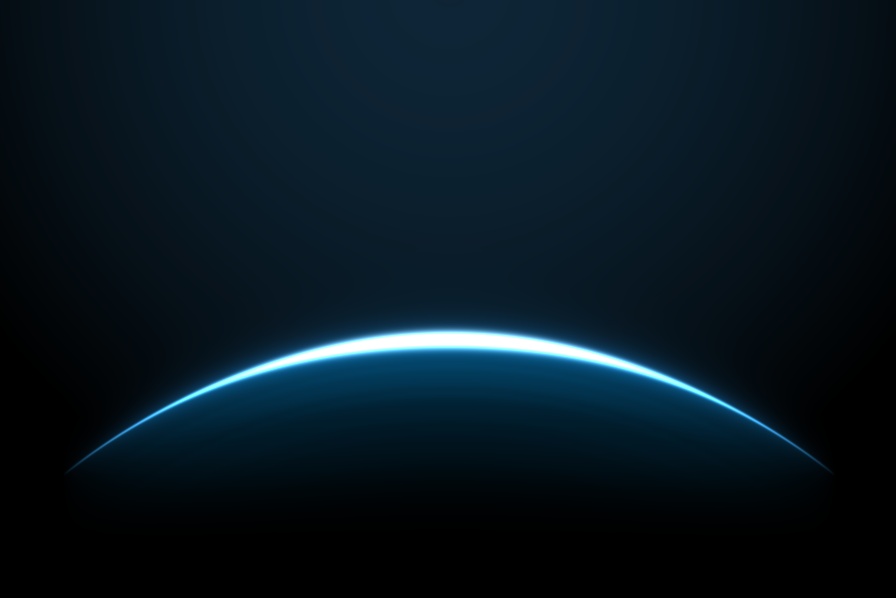
Write a Shadertoy shader that draws this background.

```glsl
const vec3 SKY_BLUE = vec3(0.050, 0.145, 0.212);
const vec3 BODY_BLUE = vec3(0.010, 0.300, 0.460);
const vec3 GLOW_BLUE = vec3(0.080, 0.400, 0.650);
const vec3 HALO_BLUE = vec3(0.020, 0.120, 0.190);
const vec3 RIM_CYAN = vec3(0.30, 0.90, 1.30);
const vec3 RIM_WHITE = vec3(1.60, 1.90, 2.00);

float hash(float n) {
    n = fract(n * 0.1031);
    n *= n + 33.33;
    return fract(n * (n + n));
}

float valueNoise(float x) {
    float cell = floor(x);
    float t = fract(x);
    return mix(hash(cell), hash(cell + 1.0), t * t * (3.0 - 2.0 * t));
}

float circleDistance(vec2 p, vec2 centre, float radius) {
    return length(p - centre) - radius;
}

// Light falling from the top, with faint warm rings
vec3 skyLight(vec2 p, vec2 source) {
    float r = length(p - source);
    float falloff = pow(max(0.0, 1.0 - r * r / 0.9), 1.1);
    float ring = abs(fract(r / 0.205 - 0.1) - 0.5) * 2.0;
    vec3 warmth = vec3(0.008, -0.003, -0.004) * smoothstep(0.75, 1.0, ring);
    return (SKY_BLUE + warmth) * falloff;
}

// Lit upper part of the sphere, fading with depth
vec3 bodyLight(vec2 p, float depth, float fade) {
    float light = exp(-pow(max(depth, 0.0) / 0.15, 1.3));
    float innerArc = circleDistance(p, vec2(0.0, -1.026), 1.36);
    light *= mix(0.86, 1.0, smoothstep(-0.015, 0.025, innerArc));
    light *= 0.96 + 0.08 * valueNoise(depth * 110.0 + 40.0);
    return BODY_BLUE * light * fade * smoothstep(0.08, 0.25, p.y);
}

// Bright line that narrows and cools toward its tips
vec3 rimLight(float d, float fade, float pixel) {
    float width = max(0.002 + 0.010 * fade * fade * fade, pixel * 0.7);
    float core = exp(-d * d / (width * width));
    vec3 tint = mix(RIM_CYAN, RIM_WHITE, fade * fade);
    return tint * core * pow(fade, 0.7);
}

vec3 rimGlow(float d, float fade) {
    vec3 near = GLOW_BLUE * exp(-abs(d) / 0.013);
    vec3 far = HALO_BLUE * exp(-abs(d) / 0.035) * smoothstep(-0.01, 0.01, d);
    return (near + far) * fade;
}

void mainImage(out vec4 fragColor, in vec2 fragCoord) {
    float pixel = 1.0 / iResolution.y;
    vec2 p = vec2(fragCoord.x - 0.5 * iResolution.x, fragCoord.y) * pixel;
    p.x -= 0.002;

    // Horizon arc and its strength across the width
    float d = circleDistance(p, vec2(0.0, -0.601), 1.033);
    float along = p.x / 0.645;
    float fade = max(0.0, 1.0 - along * along);

    // Sky and sphere, then the light on the edge
    float outside = smoothstep(-0.006, 0.006, d);
    vec3 sky = skyLight(p, vec2(0.0, 1.02));
    vec3 body = bodyLight(p, -d, fade);
    vec3 colour = mix(body, sky, outside);
    colour += rimGlow(d, fade) + rimLight(d, fade, pixel);

    fragColor = vec4(clamp(colour, 0.0, 1.0), 1.0);
}
```
